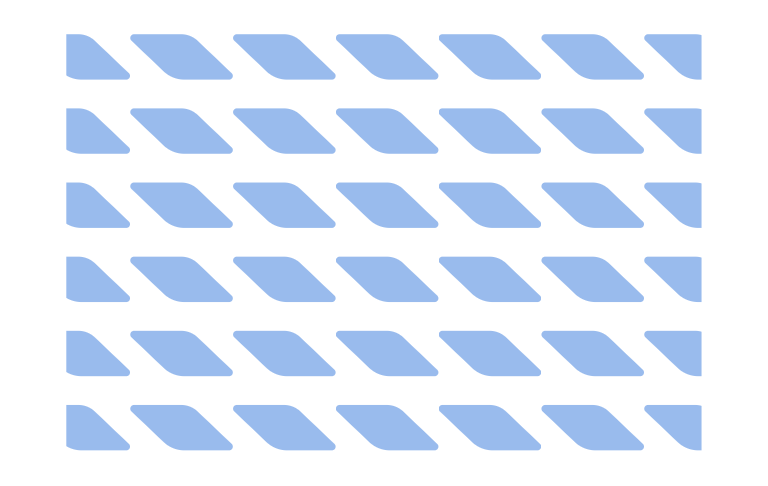
This pattern is drawn by a WebGL 1 fragment shader. Its source:

```glsl
precision highp float;

uniform vec2 u_resolution;

// Lengths are in units of 1/512 of the canvas width.
const float CANVAS_WIDTH = 512.0;
const vec2 PERIOD = vec2(68.53, 49.43);
const vec2 FIRST_CENTER = vec2(52.5, 38.9);
const float ROWS = 6.0;
const vec2 CLIP_X = vec2(44.2, 467.7);

const float HALF_HEIGHT = 15.13;
const float HALF_SLANT = 15.2;       // center to slanted edge
const float SLANT_RUN = 1.05;        // sideways run per unit of height
const float TIP_RADIUS = 2.5;
const float UPPER_RADIUS = 16.0;
const float LOWER_RADIUS = 20.0;

const vec3 PAPER = vec3(1.0);
const vec3 BLUE = vec3(0.60, 0.735, 0.93);

// Distance to a rounded wedge, from the distances to its two edges
// and the cosine of the angle between their normals.
float roundedWedge(float edgeA, float edgeB, float cosine, float radius) {
  float a = edgeA + radius;
  float b = edgeB + radius;
  float d = max(a, b);
  if (a > cosine * b && b > cosine * a) {
    float squared = a * a + b * b - 2.0 * cosine * a * b;
    d = sqrt(max(squared, 0.0) / (1.0 - cosine * cosine));
  }
  return d - radius;
}

// Leaning parallelogram with a separate radius for each kind of corner.
float leaningTile(vec2 p) {
  vec2 normal = normalize(vec2(1.0, SLANT_RUN));
  float slant = dot(p, normal);
  float top = p.y - HALF_HEIGHT;
  float bottom = -p.y - HALF_HEIGHT;
  float right = slant - HALF_SLANT;
  float left = -slant - HALF_SLANT;

  float upper = roundedWedge(top, right, normal.y, UPPER_RADIUS);
  float lower = roundedWedge(bottom, left, normal.y, LOWER_RADIUS);
  float leftTip = roundedWedge(top, left, -normal.y, TIP_RADIUS);
  float rightTip = roundedWedge(bottom, right, -normal.y, TIP_RADIUS);
  return max(max(upper, lower), max(leftTip, rightTip));
}

float coverage(float d, float pixel) {
  return clamp(0.5 - d / pixel, 0.0, 1.0);
}

void main() {
  float pixel = CANVAS_WIDTH / u_resolution.x;
  vec2 p = gl_FragCoord.xy * pixel;

  // Repeat the tile over a grid with a limited number of rows
  vec2 cell = floor((p - FIRST_CENTER) / PERIOD + 0.5);
  cell.y = clamp(cell.y, 0.0, ROWS - 1.0);
  float tile = leaningTile(p - FIRST_CENTER - cell * PERIOD);

  // Cut the rows off at both sides
  float sides = max(CLIP_X.x - p.x, p.x - CLIP_X.y);
  float ink = coverage(tile, pixel) * coverage(sides, pixel);

  gl_FragColor = vec4(mix(PAPER, BLUE, ink), 1.0);
}
```
